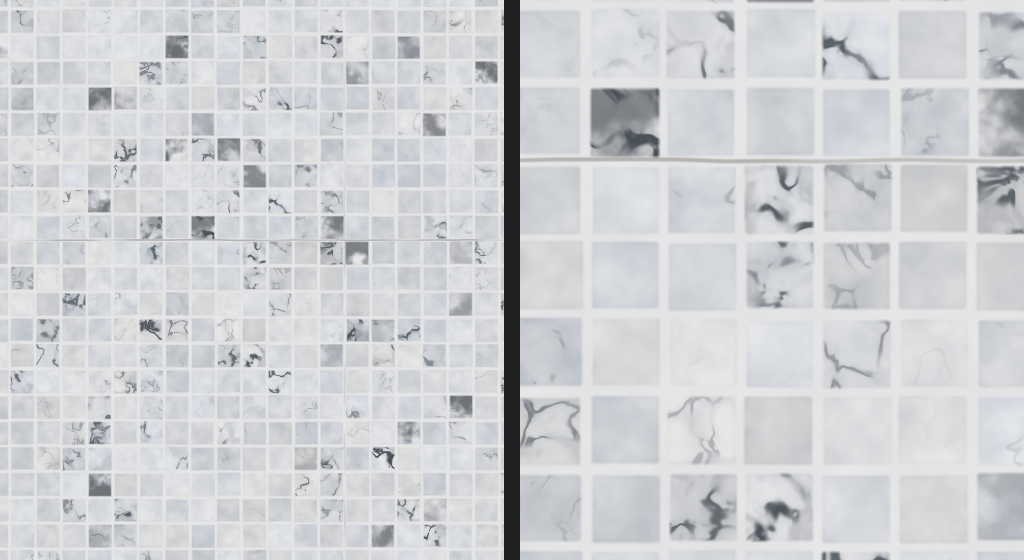
Left, the full canvas; right, a detail of the centre.
A WebGL 1 fragment shader for this texture:

```glsl
precision highp float;
// Pale marble mosaic: a grid of small square tiles set in near-white grout.
// Each tile cuts its own patch of hashed noise for clouding, veins and dark
// blotches; two thin seams show where the mosaic sheets meet.

uniform vec2 u_resolution;

const vec2 GRID = vec2(19.55, 21.76);       // tiles across and up
const vec2 GRID_OFFSET = vec2(0.37, 0.43);  // part tile at left and bottom
const vec2 SEAM = vec2(13.0, 12.0);         // joints where the sheets meet
const float GROUT_WIDTH = 0.115;            // all widths in tile units
const float CORNER = 0.035;
const float SOFTNESS = 0.025;
const float PLACEMENT_JITTER = 0.022;
const float VEIN_WIDTH = 0.055;
const float DARK_TILE_SHARE = 0.075;

const vec3 GROUT = vec3(0.895, 0.895, 0.900);
const vec3 MARBLE_LIGHT = vec3(0.890, 0.893, 0.902);
const vec3 MARBLE_SHADE = vec3(0.755, 0.772, 0.792);
const vec3 BLOTCH = vec3(0.420, 0.435, 0.455);
const vec3 VEIN = vec3(0.270, 0.300, 0.330);
const vec3 SEAM_SHADOW = vec3(0.660, 0.655, 0.645);
const vec3 WARM_TINT = vec3(0.008, 0.0, -0.010);

float hash(vec2 p) {
  vec3 q = fract(p.xyx * 0.1031);
  q += dot(q, q.yzx + 33.33);
  return fract((q.x + q.y) * q.z);
}

float noise(vec2 p) {
  vec2 i = floor(p);
  vec2 f = fract(p);
  f = f * f * (3.0 - 2.0 * f);
  float low = mix(hash(i), hash(i + vec2(1.0, 0.0)), f.x);
  float high = mix(hash(i + vec2(0.0, 1.0)), hash(i + 1.0), f.x);
  return mix(low, high, f.y);
}

float fbm(vec2 p) {
  float sum = 0.0;
  float amplitude = 0.533;
  for (int i = 0; i < 4; i++) {
    sum += amplitude * noise(p);
    p = mat2(1.6, 1.2, -1.2, 1.6) * p + 7.3;
    amplitude *= 0.5;
  }
  return sum;
}

// Signed distance to a rounded square
float roundedSquare(vec2 p, float halfSize) {
  vec2 d = abs(p) - halfSize + CORNER;
  return length(max(d, 0.0)) + min(max(d.x, d.y), 0.0) - CORNER;
}

vec3 marble(vec2 id, vec2 p) {
  // Turn and shift the stone so that neighbours do not continue each other
  float angle = 6.2832 * hash(id + 11.7);
  float c = cos(angle);
  float s = sin(angle);
  vec2 q = mat2(c, s, -s, c) * p + id * 5.37 + 40.0;

  // Overall tone and soft clouding
  float cloud = fbm(q * 2.3);
  float depth = 0.43 + 0.62 * (hash(id + 3.1) - 0.5) + 1.05 * (cloud - 0.5);
  vec3 color = mix(MARBLE_LIGHT, MARBLE_SHADE, max(depth, -0.1));
  color += WARM_TINT * (2.0 * hash(id + 71.9) - 1.0);

  // A few tiles carry smoky dark blotches
  float dark = smoothstep(1.0 - DARK_TILE_SHARE, 1.0, hash(id + 23.3));
  float smoke = smoothstep(0.25, 0.72, fbm(q * 1.9 + 91.0));
  color = mix(color, BLOTCH, sqrt(dark) * smoke);

  // Broken veins, faint on most tiles and inky on some
  vec2 warp = vec2(noise(q * 3.0 + 17.0), noise(q * 3.0 + 53.0)) - 0.5;
  float ridge = abs(fbm(q * 1.7 + 0.5 * warp + 130.0) - 0.5);
  float breaks = smoothstep(0.35, 0.65, noise(q * 3.2 + 29.0));
  float strength = pow(hash(id + 47.1), 5.0);
  float width = VEIN_WIDTH * (0.5 + strength);
  float vein = 1.0 - smoothstep(0.15 * width, width, ridge);
  float halo = 1.0 - smoothstep(0.0, 0.16, ridge);
  color = mix(color, BLOTCH, 0.28 * halo * strength);
  return mix(color, VEIN, 0.95 * vein * breaks * strength);
}

void main() {
  vec2 grid = gl_FragCoord.xy / u_resolution * GRID - GRID_OFFSET;
  float blur = SOFTNESS + 0.5 * GRID.y / u_resolution.y;
  vec2 id = floor(grid);

  // Hand-set tiles: slightly shifted and uneven in size
  vec2 shift = vec2(hash(id + 5.3), hash(id + 8.9)) - 0.5;
  vec2 p = fract(grid) - 0.5 - 2.0 * PLACEMENT_JITTER * shift;
  float halfSize = 0.5 - 0.5 * GROUT_WIDTH - 0.015 * hash(id + 61.0);
  float edge = roundedSquare(p, halfSize);

  // Grout with faint mottling, darkened along the sheet seams
  vec3 color = GROUT + 0.035 * (fbm(grid * 2.1 + 60.0) - 0.5);
  vec2 wobble = 0.03 * (vec2(noise(grid.yy * 0.9), noise(grid.xx * 0.9 + 31.0)) - 0.5);
  vec2 seam = 1.0 - smoothstep(vec2(0.008), vec2(0.012 + blur), abs(grid - SEAM + wobble));
  seam *= vec2(0.35, 0.8) * smoothstep(0.2, 0.7, noise(grid * 0.8 + 77.0));
  color = mix(color, SEAM_SHADOW, max(seam.x, seam.y));

  // Stone over grout, with a slight shade at the cut edge
  vec3 stone = marble(id, p) - 0.015 * smoothstep(-0.07, 0.0, edge);
  color = mix(color, stone, 1.0 - smoothstep(-blur, blur, edge));
  gl_FragColor = vec4(color, 1.0);
}
```
